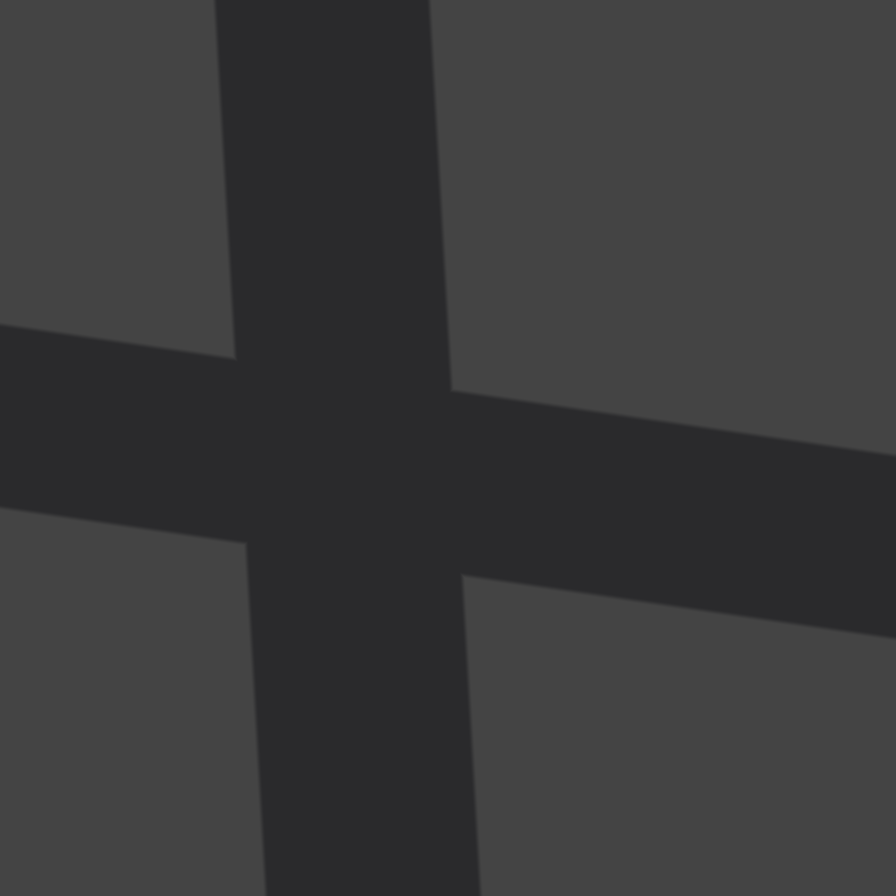
Reproduce this background procedurally as a WebGL 1 fragment shader.

```glsl
precision highp float;
// Two slightly tilted dark bands crossing on a flat grey ground.

uniform vec2 u_resolution;

#define GROUND_COLOR vec3(0.267, 0.267, 0.267)
#define BAND_COLOR vec3(0.165, 0.165, 0.173)
#define UPRIGHT_START 0.4167
#define UPRIGHT_SLOPE -0.0573
#define UPRIGHT_HALF 0.1198
#define LEVEL_START 0.5358
#define LEVEL_SLOPE -0.1465
#define LEVEL_HALF 0.1022
#define EDGE_SOFTNESS 0.0035

// Signed distance to a band around the line across = start + slope * along.
float bandDistance(float across, float along, float start, float slope, float halfWidth) {
    float offset = abs(across - start - slope * along) - halfWidth;
    return offset / sqrt(1.0 + slope * slope);
}

void main() {
    vec2 uv = gl_FragCoord.xy / u_resolution;
    float soft = max(EDGE_SOFTNESS, 0.75 / min(u_resolution.x, u_resolution.y));

    float upright = bandDistance(uv.x, uv.y, UPRIGHT_START, UPRIGHT_SLOPE, UPRIGHT_HALF);
    float level = bandDistance(uv.y, uv.x, LEVEL_START, LEVEL_SLOPE, LEVEL_HALF);

    // Ground shows only outside both bands.
    float ground = smoothstep(-soft, soft, min(upright, level));
    gl_FragColor = vec4(mix(BAND_COLOR, GROUND_COLOR, ground), 1.0);
}
```
